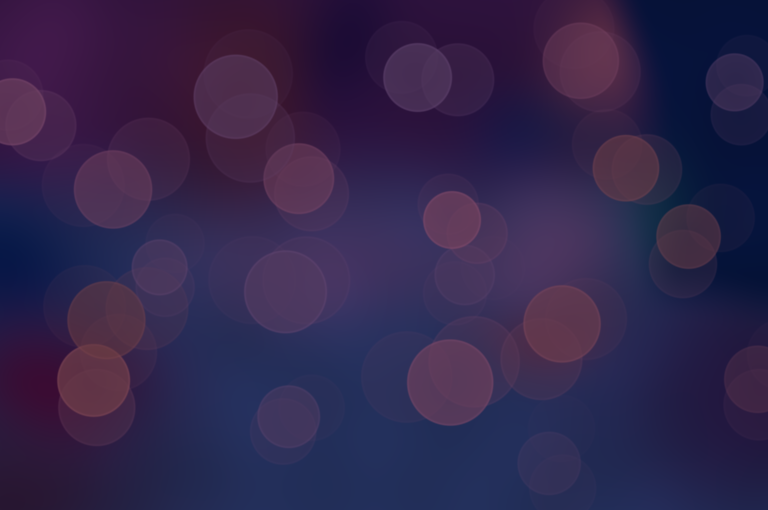
This background is drawn by a Shadertoy shader. Its source:

```glsl
// Dim out-of-focus light discs over a smooth blue, violet and maroon haze.
#define COLUMNS 6
#define ROWS 4
#define SPACING 0.25
#define KEEP 0.82
#define COMPANIONS 2
#define RADIUS_MIN 0.055
#define RADIUS_MAX 0.088
#define EDGE 0.0021
#define RIM 0.05
#define WARP 0.07
#define SEED 17.0

vec2 hash2(vec2 p) {
    vec3 q = fract(vec3(p.xyx) * vec3(0.1031, 0.1030, 0.0973));
    q += dot(q, q.yzx + 33.33);
    return fract((q.xx + q.yz) * q.zy);
}

float gradientDot(vec2 cell, vec2 offset) {
    float angle = 6.2832 * hash2(cell + SEED).x;
    return dot(vec2(cos(angle), sin(angle)), offset);
}

float gradientNoise(vec2 p) {
    vec2 i = floor(p), f = fract(p);
    vec2 u = f * f * f * (f * (f * 6.0 - 15.0) + 10.0);
    vec2 e = vec2(1.0, 0.0);
    return mix(mix(gradientDot(i, f), gradientDot(i + e, f - e), u.x),
               mix(gradientDot(i + e.yx, f - e.yx), gradientDot(i + 1.0, f - 1.0), u.x), u.y);
}

// Blend a soft elliptical wash of colour into the haze.
void wash(inout vec3 col, vec2 p, vec2 centre, vec2 size, vec3 tint, float strength) {
    vec2 d = (p - centre) / size;
    col = mix(col, tint, strength * exp(-dot(d, d)));
}

vec3 haze(vec2 p) {
    vec2 w = p + WARP * vec2(gradientNoise(p * 2.7), gradientNoise(p * 2.7 + 9.3));
    vec3 blue = vec3(0.135, 0.185, 0.355), plum = vec3(0.175, 0.07, 0.235);
    vec3 col = mix(blue, plum, smoothstep(0.52, 0.76, w.y));

    // Upper washes
    wash(col, w, vec2(0.10, 0.88), vec2(0.20, 0.20), vec3(0.26, 0.10, 0.29), 0.85);
    wash(col, w, vec2(0.48, 0.82), vec2(0.16, 0.24), vec3(0.25, 0.09, 0.16), 0.9);
    wash(col, w, vec2(0.68, 0.90), vec2(0.09, 0.20), vec3(0.09, 0.04, 0.21), 0.75);
    wash(col, w, vec2(1.08, 0.72), vec2(0.14, 0.09), vec3(0.05, 0.08, 0.26), 0.9);

    // Middle washes
    wash(col, w, vec2(0.68, 0.49), vec2(0.26, 0.13), vec3(0.29, 0.21, 0.40), 0.85);
    wash(col, w, vec2(1.08, 0.50), vec2(0.17, 0.14), vec3(0.31, 0.21, 0.37), 0.9);
    wash(col, w, vec2(0.00, 0.48), vec2(0.19, 0.15), vec3(0.01, 0.09, 0.28), 0.95);
    wash(col, w, vec2(1.08, 0.34), vec2(0.10, 0.07), vec3(0.30, 0.14, 0.24), 0.75);

    // Lower washes
    wash(col, w, vec2(0.10, 0.24), vec2(0.19, 0.16), vec3(0.25, 0.03, 0.19), 0.9);
    wash(col, w, vec2(0.02, 0.02), vec2(0.27, 0.15), vec3(0.15, 0.07, 0.16), 0.85);
    wash(col, w, vec2(1.50, 0.24), vec2(0.28, 0.22), vec3(0.13, 0.07, 0.22), 0.9);

    // Navy shadow with a glowing red streak beside it
    wash(col, w, vec2(1.15, 0.87), vec2(0.09, 0.15), vec3(0.35, 0.17, 0.25), 0.9);
    float shade = smoothstep(1.17, 1.29, w.x + 0.15 * (w.y - 0.8)) * smoothstep(0.34, 0.46, w.y);
    col = mix(col, vec3(0.015, 0.07, 0.22), 0.95 * shade);
    wash(col, w, vec2(1.27, 0.56), vec2(0.09, 0.13), vec3(0.06, 0.21, 0.28), 0.6);

    return col * (1.0 + 0.12 * gradientNoise(p * 5.0 + 3.1));
}

// Flat translucent disc with a thin crisp rim.
void disc(inout vec3 col, vec2 p, vec2 centre, float radius, vec3 tint, float alpha) {
    float d = length(p - centre);
    float inside = 1.0 - smoothstep(-EDGE, EDGE, d - radius);
    float rim = exp(-pow((d - radius + EDGE) / EDGE, 2.0));
    float body = mix(0.9, 1.0, smoothstep(0.0, radius, d));
    col = mix(col, tint, alpha * body * inside);
    col += RIM * alpha * rim * tint / max(tint.r, tint.b);
}

vec3 discTint(float pick, vec2 centre) {
    vec3 tint = mix(vec3(0.32, 0.23, 0.38), vec3(0.44, 0.25, 0.36), smoothstep(0.05, 0.5, pick));
    tint = mix(tint, vec3(0.41, 0.23, 0.27), smoothstep(0.70, 0.88, pick));
    tint = mix(tint, vec3(0.08, 0.29, 0.27), step(0.94, pick));
    return mix(tint, vec3(0.42, 0.20, 0.10), exp(-12.0 * dot(centre, centre)));
}

void mainImage(out vec4 fragColor, in vec2 fragCoord) {
    vec2 p = fragCoord / iResolution.y;
    vec3 col = haze(p);

    // Scattered lights, each drawn over fainter overlapping companions
    for (int j = 0; j < ROWS; j++) {
        for (int i = 0; i < COLUMNS; i++) {
            vec2 cell = vec2(i, j);
            vec2 spot = hash2(cell + SEED), look = hash2(cell + SEED * 3.0);
            vec2 pairing = hash2(cell + SEED * 5.0);
            if (look.x > KEEP) continue;

            vec2 centre = (cell + mix(vec2(0.05), vec2(0.95), spot)) * SPACING;
            centre.y = mix(centre.y, 0.5, 0.1);
            float radius = mix(RADIUS_MIN, RADIUS_MAX, pairing.x);
            float quiet = smoothstep(0.85, 1.15, centre.x) * (1.0 - smoothstep(0.20, 0.38, centre.y));
            float alpha = mix(0.35, 0.8, look.x / KEEP) * (1.0 - 0.75 * quiet);
            vec3 tint = discTint(look.y, centre);
            vec3 faintTint = mix(tint, vec3(0.31, 0.20, 0.34), 0.5);

            for (int k = COMPANIONS; k > 0; k--) {
                float angle = mix(-2.2, 0.9, pairing.y) + 2.3 * float(k - 1);
                float reach = radius * mix(0.5, 1.2, fract(spot.y + 0.4 * float(k)));
                vec2 offset = reach * vec2(cos(angle), sin(angle));
                disc(col, p, centre + offset, radius * 1.06, faintTint, 0.5 * alpha / float(k));
            }
            disc(col, p, centre, radius, tint, alpha);
        }
    }
    fragColor = vec4(col, 1.0);
}
```
